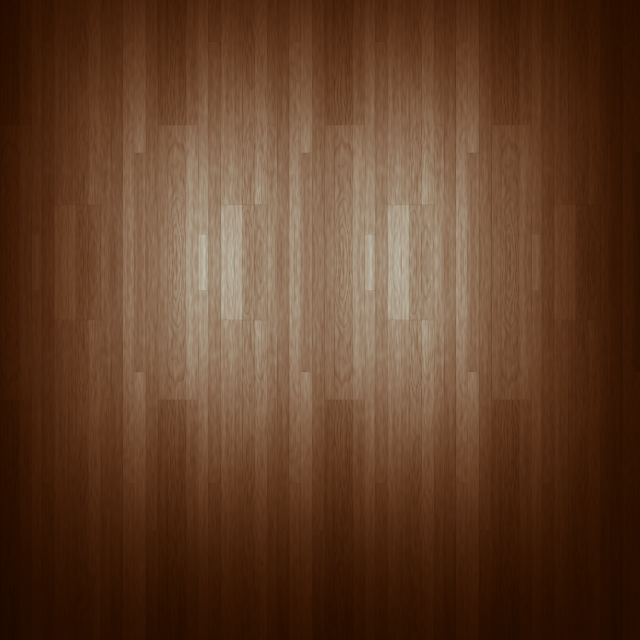
This texture is drawn by a Shadertoy shader. Its source:

```glsl
// Vertical wooden planks in a repeating strip, mirrored about a horizontal axis.
// Board tones come from short lists, grain from stretched gradient noise and rings;
// a broad flat-topped vignette with two soft spots sets the brightness and colour.

const float PERIOD = 0.2604;        // width of one repeating strip
const float STRIP_X = 0.2474;       // left side of a strip
const float MIRROR_Y = 0.590;       // axis of the vertical mirror
const int PLANKS = 14;

const float EDGE[15] = float[15](0.0, 0.055, 0.165, 0.24, 0.30, 0.375, 0.46, 0.505,
                                 0.58, 0.655, 0.715, 0.785, 0.855, 0.925, 1.0);
const float JOINT[14] = float[14](0.215, 0.215, 0.215, 0.044, 0.345, 0.09, 0.09,
                                  0.09, 0.09, 0.215, 0.42, 0.345, 0.171, 0.42);
const float INNER_TONE[14] = float[14](0.95, 0.95, 1.02, 1.10, 0.95, 1.07, 1.05,
                                       0.94, 0.95, 0.99, 0.92, 1.05, 0.96, 0.92);
const float OUTER_TONE[14] = float[14](0.84, 0.85, 0.93, 1.02, 0.93, 1.0, 0.98,
                                       0.96, 1.04, 0.96, 0.91, 1.03, 1.06, 0.90);
const float RING_AMOUNT[14] = float[14](0.1, 1.0, 0.2, 0.1, 0.2, 0.5, 0.1,
                                        1.0, 0.8, 0.3, 0.1, 0.5, 0.3, 0.2);
const float TONE_CONTRAST = 0.85;

const vec2 LIGHT_CENTER = vec2(0.485, 0.585);
const vec2 LIGHT_SIZE = vec2(0.43, 0.42);
const vec2 LIGHT_FALLOFF = vec2(4.0, 2.6);
const float LIGHT_FLOOR = 0.13;
const float LIGHT_POWER = 0.47;
const float SPOT_OFFSET = 0.158;
const vec2 SPOT_SIZE = vec2(0.10, 0.20);
const float SPOT_POWER = 0.065;
const float RING_GAP = 0.0042;
const float SEAM_WIDTH = 0.0016;

vec2 gradient(vec2 cell) {
    vec3 h = fract(cell.xyx * vec3(0.1031, 0.1030, 0.0973));
    h += dot(h, h.yzx + 33.33);
    float angle = 6.2832 * fract((h.x + h.y) * h.z);
    return vec2(cos(angle), sin(angle));
}

float gradientNoise(vec2 p) {
    vec2 i = floor(p), f = fract(p);
    vec2 u = f * f * f * (f * (f * 6.0 - 15.0) + 10.0);
    vec2 e = vec2(0.0, 1.0);
    float low = mix(dot(gradient(i), f), dot(gradient(i + e.yx), f - e.yx), u.x);
    float high = mix(dot(gradient(i + e.xy), f - e.xy), dot(gradient(i + e.yy), f - e.yy), u.x);
    return mix(low, high, u.y);
}

// Long streaks, short pores and nested loops of one board
float woodGrain(vec2 p, float centerX, float ringStart, float ringStretch, float ringAmount, float seed) {
    vec2 shift = vec2(seed * 17.0, seed * 5.3);
    float broad = gradientNoise(p * vec2(75.0, 4.0) + shift);
    float streak = gradientNoise(p * vec2(190.0, 9.0) + shift);
    float pore = gradientNoise(p * vec2(330.0, 60.0) + shift);

    float wobble = gradientNoise(p * vec2(45.0, 14.0) + shift);
    float fineWobble = gradientNoise(p * vec2(110.0, 40.0) + shift);
    vec2 q = vec2(p.x - centerX, (p.y - ringStart) * ringStretch);
    float radius = length(q) + 0.009 * wobble + 0.002 * fineWobble;
    float phase = fract(radius / RING_GAP);
    float ring = smoothstep(0.4, 0.85, phase) * (1.0 - smoothstep(0.85, 1.0, phase));

    return 0.05 * broad + 0.07 * streak + 0.085 * pore - 0.065 * ringAmount * (ring - 0.3);
}

// Multiplier of the light, close to one
float plankTone(vec2 uv, float pixel) {
    float strip = fract((uv.x - STRIP_X) / PERIOD);
    float y = abs(uv.y - MIRROR_Y);
    float soft = 0.5 * pixel / PERIOD;
    float tone = 0.0, cover = 0.0, seam = 1.0;
    int board = 0;

    for (int i = 0; i < PLANKS; i++) {
        float left = EDGE[i], right = EDGE[i + 1];
        float inside = smoothstep(left - soft, left + soft, strip)
                     - smoothstep(right - soft, right + soft, strip);
        float outer = smoothstep(JOINT[i] - pixel, JOINT[i] + pixel, y);
        tone += inside * mix(INNER_TONE[i], OUTER_TONE[i], outer);
        cover += inside;
        seam = min(seam, min(abs(strip - left), abs(strip - right)) * PERIOD);
        if (strip >= left) board = i;
    }
    tone = mix(1.0, tone / max(cover, 0.001), TONE_CONTRAST);

    // Grain changes from one board to the next across a joint
    float joint = JOINT[board];
    bool outerBoard = y > joint;
    float centerX = 0.5 * (EDGE[board] + EDGE[board + 1]) * PERIOD;
    float ringStart = outerBoard ? joint : 0.0;
    float stretch = outerBoard ? 0.045 : 0.10;
    float seed = float(board) + (outerBoard ? 31.0 : 2.0);
    tone += woodGrain(vec2(strip * PERIOD, y), centerX, ringStart, stretch, RING_AMOUNT[board], seed);

    // Dark gaps between boards
    float width = max(SEAM_WIDTH, pixel);
    tone -= 0.05 * (1.0 - smoothstep(0.0, width, seam));
    tone -= 0.04 * (1.0 - smoothstep(0.0, width, abs(y - joint)));
    return tone;
}

float lighting(vec2 uv) {
    vec2 d = uv - LIGHT_CENTER;
    vec2 w = pow(abs(d) / LIGHT_SIZE, LIGHT_FALLOFF);
    float wide = exp(-w.x - w.y);
    vec2 s = vec2(abs(d.x) - SPOT_OFFSET, d.y) / SPOT_SIZE;
    return LIGHT_FLOOR + LIGHT_POWER * wide + SPOT_POWER * exp(-dot(s, s));
}

// Dark umber to pale tan
vec3 woodColor(float t) {
    return clamp(vec3(t, t * (0.183 + 1.085 * t), t * (1.573 * t - 0.265)), 0.0, 1.0);
}

void mainImage(out vec4 fragColor, in vec2 fragCoord) {
    vec2 uv = fragCoord / iResolution.xy;
    float pixel = 1.0 / iResolution.x;
    fragColor = vec4(woodColor(lighting(uv) * plankTone(uv, pixel)), 1.0);
}
```
